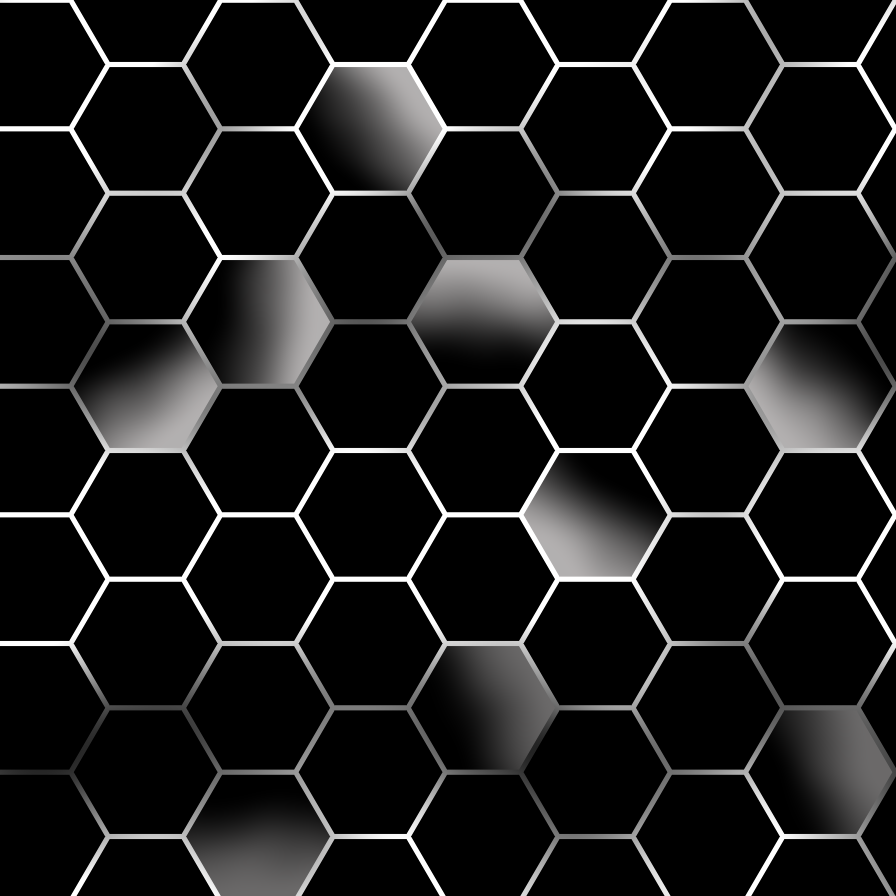
Give the GLSL for this pattern, as a WebGL 1 fragment shader.

```glsl
precision highp float;

uniform vec2 u_resolution;

const vec2 PITCH = vec2(0.1255, 0.1436);    // column and row spacing
const vec2 FIRST = vec2(0.0371, 0.0720);    // first cell centre, from the top left
const float LINE_HALF_WIDTH = 0.020;        // in row heights
const float LINE_LEVEL = 0.80;
const float BAND_PERIOD = 0.515;            // vertical swell of line brightness
const float BAND_PEAK = 0.414;
const float BAND_DEPTH = 0.24;
const float FADE_SCALE = 5.0;               // patchy fading of the lines
const float FADE_DEPTH = 0.85;
const float GLOW_UPPER = 0.70;
const float GLOW_LOWER = 0.42;
const float GLOW_BEND = 0.25;
const vec3 GLOW_TINT = vec3(1.0, 0.985, 0.985);
const vec3 LINE_TINT = vec3(1.0);

vec2 randomGradient(vec2 cell) {
  float h = fract(sin(dot(cell, vec2(127.1, 311.7))) * 43758.5);
  float angle = 6.2832 * h;
  return vec2(cos(angle), sin(angle));
}

float gradientNoise(vec2 p) {
  vec2 i = floor(p);
  vec2 f = p - i;
  vec2 s = f * f * f * (f * (f * 6.0 - 15.0) + 10.0);
  vec2 e = vec2(1.0, 0.0);
  float a = dot(randomGradient(i), f);
  float b = dot(randomGradient(i + e.xy), f - e.xy);
  float c = dot(randomGradient(i + e.yx), f - e.yx);
  float d = dot(randomGradient(i + e.xx), f - e.xx);
  return mix(mix(a, b, s.x), mix(c, d, s.x), s.y);
}

// Offset with equal units on both axes; one row is one unit high
vec2 cellOffset(vec2 grid, vec2 centre) {
  return (grid - centre) * vec2(0.8660, 1.0);
}

// Reaches 0.5 on the border of a flat-topped hexagon
float hexMetric(vec2 p) {
  p = abs(p);
  return max(p.y, 0.8660 * p.x + 0.5 * p.y);
}

// Nearest centre among the even columns and the half-shifted odd ones
vec2 nearestCentre(vec2 grid) {
  vec2 stepSize = vec2(2.0, 1.0);
  vec2 shift = vec2(1.0, 0.5);
  vec2 even = floor(grid / stepSize + 0.5) * stepSize;
  vec2 odd = floor((grid - shift) / stepSize + 0.5) * stepSize + shift;
  float dEven = hexMetric(cellOffset(grid, even));
  float dOdd = hexMetric(cellOffset(grid, odd));
  return dEven < dOdd ? even : odd;
}

// Scatters lit cells: each kind of column has its own period and phase
float isLit(float column, float row) {
  float kind = mod(column, 3.0);
  float group = floor(column / 3.0);
  float period = 24.0;
  float phase = 12.0 * (1.0 - group);
  if (kind > 1.5) {
    period = 4.0 + 6.0 * group;
    phase = 2.0 + group * group * group;
  } else if (kind > 0.5) {
    period = max(6.0 - 3.0 * group, 3.0);
    phase = 2.0;
  }
  float hit = 1.0 - step(1.0, mod(row - phase + 0.5, period));
  return hit * step(-0.5, row);
}

// Directional glow whose heading turns from cell to cell
float cellGlow(vec2 offset, float column, float row) {
  float lower = step(2.5, row);
  float angle = mix(4.5 + 0.82 * column, 9.62 - 1.85 * row, lower);
  float along = 2.0 * dot(offset * vec2(1.0, -1.0), vec2(cos(angle), sin(angle)));
  along += GLOW_BEND * gradientNoise(offset * 1.8 + vec2(column, row) * 3.7);
  float strength = mix(GLOW_UPPER, GLOW_LOWER, step(4.5, row));
  return strength * smoothstep(-0.75, 0.95, along);
}

float lineBrightness(vec2 uv) {
  float band = cos(6.2832 * (uv.y - BAND_PEAK) / BAND_PERIOD);
  float patches = gradientNoise(uv * FADE_SCALE + vec2(2.3, 7.6));
  return clamp(LINE_LEVEL + BAND_DEPTH * band + FADE_DEPTH * patches, 0.1, 1.0);
}

void main() {
  vec2 uv = gl_FragCoord.xy / u_resolution;
  vec2 grid = (vec2(uv.x, 1.0 - uv.y) - FIRST) / PITCH;
  vec2 centre = nearestCentre(grid);
  vec2 offset = cellOffset(grid, centre);
  float column = centre.x;
  float row = floor(centre.y + 0.01);

  // Cell fill
  float glow = isLit(column, row) * cellGlow(offset, column, row);
  vec3 color = GLOW_TINT * glow;

  // Outline
  float pixel = 1.0 / (u_resolution.y * PITCH.y);
  float edge = 0.5 - hexMetric(offset);
  float line = 1.0 - smoothstep(-0.6 * pixel, 0.6 * pixel, edge - LINE_HALF_WIDTH);
  color = mix(color, LINE_TINT * lineBrightness(uv), line);

  gl_FragColor = vec4(color, 1.0);
}
```
